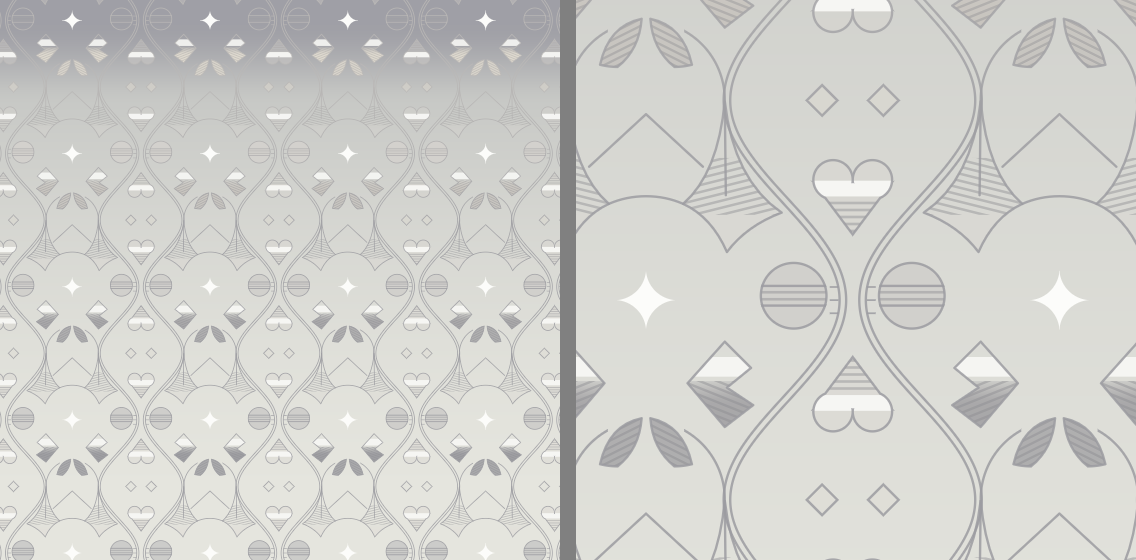
Left: the whole. Right: its middle third, enlarged.
This pattern is drawn by a WebGL 2 fragment shader. Its source:

```glsl
#version 300 es
precision highp float;
// Art-deco ogee wallpaper: fine double curves frame stars, discs, hearts and leaves.
// One mirrored cell is built from distance functions and repeated with mod;
// a vertical gradient darkens the ground and shifts the fills from cream to grey.

uniform vec2 u_resolution;
out vec4 fragColor;

// Lengths are in units of 1/SCALE of the canvas height, y measured downward.
const float SCALE = 768.0;
const vec2 CELL = vec2(189.0, 182.6);
const vec2 FIRST_STAR = vec2(99.0, 28.0);
const float LINE_HALF = 0.55;
const float LINE_ALPHA = 0.85;
const float HATCH_PERIOD = 3.2;
const float HATCH_ALPHA = 0.22;
const float NECK = 4.5;
const float BULGE = 53.0;
const float TAU = 6.2831853;
const int CURVE_STEPS = 8;

const vec3 GROUND_TOP = vec3(0.625, 0.625, 0.65);
const vec3 GROUND_MID = vec3(0.77, 0.775, 0.765);
const vec3 GROUND_LOW = vec3(0.90, 0.90, 0.872);
const vec3 LINE_TOP = vec3(0.74, 0.73, 0.72);
const vec3 LINE_LOW = vec3(0.61, 0.61, 0.63);
const vec3 CREAM = vec3(0.87, 0.85, 0.81);
const vec3 GREY = vec3(0.62, 0.62, 0.635);
const vec3 DISC_TOP = vec3(0.85, 0.835, 0.815);
const vec3 DISC_LOW = vec3(0.78, 0.78, 0.775);
const vec3 WHITE = vec3(0.97, 0.97, 0.96);

float pixel;     // one pixel in pattern units
vec3 lineColor;

float cover(float d) { return clamp(0.5 - d / pixel, 0.0, 1.0); }
void fill(inout vec3 col, float d, vec3 paint, float alpha) { col = mix(col, paint, cover(d) * alpha); }
void stroke(inout vec3 col, float d) { fill(col, abs(d) - LINE_HALF, lineColor, LINE_ALPHA); }

// Fine horizontal engraving clipped to a shape
void hatch(inout vec3 col, float d, float y) {
    float stripe = abs(mod(y, HATCH_PERIOD) - 0.5 * HATCH_PERIOD) - 0.6;
    fill(col, max(d, stripe), lineColor * 0.9, HATCH_ALPHA * 2.0);
}

// Outline pieces: shape.x is the distance, shape.y the inside sign
void edge(vec2 p, vec2 a, vec2 b, inout vec2 shape) {
    vec2 e = b - a, w = p - a;
    shape.x = min(shape.x, length(w - e * clamp(dot(w, e) / dot(e, e), 0.0, 1.0)));
    if ((a.y > p.y) != (b.y > p.y) && w.x < e.x * w.y / e.y) shape.y = -shape.y;
}

void curve(vec2 p, vec2 a, vec2 control, vec2 b, inout vec2 shape) {
    vec2 last = a;
    for (int i = 1; i <= CURVE_STEPS; i++) {
        float t = float(i) / float(CURVE_STEPS);
        vec2 next = mix(mix(a, control, t), mix(control, b, t), t);
        edge(p, last, next, shape);
        last = next;
    }
}

float heart(vec2 h) {
    float lobe = length(h - vec2(9.0, 25.0)) - 9.0;
    return min(lobe, max(dot(h, vec2(0.8, -0.6)), h.y - 24.0));
}

float star(vec2 p) {
    return max(14.55 - length(p - 14.5), (p.x + p.y - 13.3) * 0.7071);
}

void main() {
    vec2 pos = vec2(gl_FragCoord.x, u_resolution.y - gl_FragCoord.y) * SCALE / u_resolution.y;
    pixel = SCALE / u_resolution.y;
    float depth = pos.y / SCALE;

    // Ground and tones by height
    float low = 1.0 - clamp((depth - 0.14) / 0.86, 0.0, 1.0);
    vec3 ground = mix(GROUND_TOP, GROUND_MID, smoothstep(0.04, 0.19, depth));
    vec3 col = mix(ground, GROUND_LOW, 1.0 - low * low);
    lineColor = mix(LINE_TOP, LINE_LOW, smoothstep(0.05, 0.5, depth));
    vec3 shade = mix(CREAM, GREY, smoothstep(0.08, 0.75, depth));

    // Mirrored cell around a star; side is the distance to the heart column
    vec2 p = mod(pos - FIRST_STAR + 0.5 * CELL, CELL) - 0.5 * CELL;
    p.x = abs(p.x);
    float side = 0.5 * CELL.x - p.x;

    // Double ogee lines and ticks at the neck
    float phase = TAU * p.y / CELL.y;
    float slope = 0.5 * BULGE * TAU / CELL.y * sin(phase);
    float ogee = (side - NECK - BULGE * (0.5 - 0.5 * cos(phase))) / sqrt(1.0 + slope * slope);
    stroke(col, abs(ogee) - 1.5);
    float tick = max(abs(side - 8.5) - 2.0, abs(mod(p.y + 3.0, 6.0) - 3.0) - 0.4);
    fill(col, max(tick, abs(p.y) - 9.5), lineColor, LINE_ALPHA);

    // Curved kite, arch, spine, gable and shoulder arc
    vec2 kite = vec2(1e3, 1.0);
    curve(p, vec2(36, -91), vec2(40, -55), vec2(62, -40), kite);
    curve(p, vec2(62, -40), vec2(46, -34), vec2(37, -22), kite);
    curve(p, vec2(37, -22), vec2(30, -38), vec2(17, -44), kite);
    curve(p, vec2(17, -44), vec2(33, -58), vec2(36, -91), kite);
    float kiteDist = kite.x * kite.y;
    fill(col, kiteDist, DISC_TOP, 0.3 * smoothstep(-50.0, -32.0, p.y));
    hatch(col, max(kiteDist, abs(p.y + 52.0) - 13.0), p.y + 0.25 * p.x);
    stroke(col, kiteDist);
    vec2 lines = vec2(1e3, 1.0);
    curve(p, vec2(17, -44), vec2(9, -47.5), vec2(0, -47.5), lines);
    edge(p, vec2(36, -91), vec2(36.5, -48), lines);
    edge(p, vec2(0, -85), vec2(26, -61), lines);
    stroke(col, lines.x);
    float arc = abs(length(p - vec2(0, 91)) - 36.0);
    stroke(col, max(arc, 18.0 - p.x));

    // Notched folded shape: white upper face, shaded lower face
    const vec2 FOLD[6] = vec2[](vec2(36, 19), vec2(48, 31), vec2(37, 40),
                                vec2(49, 48), vec2(36, 58), vec2(19, 38));
    vec2 fold = vec2(1e3, 1.0);
    for (int i = 0; i < 6; i++) edge(p, FOLD[i], FOLD[(i + 1) % 6], fold);
    float foldDist = fold.x * fold.y;
    fill(col, max(foldDist, abs(p.y - 30.5) - 4.5), WHITE, 0.9);
    fill(col, max(foldDist, 37.0 - p.y), shade, smoothstep(30.0, 48.0, p.y));
    hatch(col, max(foldDist, 37.0 - p.y), p.y - 0.4 * p.x);
    stroke(col, foldDist);

    // Small leaf below the star
    vec2 leaf = vec2(1e3, 1.0);
    curve(p, vec2(2, 54), vec2(17, 57), vec2(21, 75), leaf);
    curve(p, vec2(21, 75), vec2(17, 76), vec2(13, 76), leaf);
    curve(p, vec2(13, 76), vec2(3, 68), vec2(2, 54), leaf);
    float leafDist = leaf.x * leaf.y;
    fill(col, leafDist, shade, 0.85);
    hatch(col, leafDist, p.y - 0.5 * p.x);
    stroke(col, leafDist);

    // Upright and inverted hearts, height measured from the tip
    float tip = p.y > 0.0 ? p.y - 26.0 : -30.0 - p.y;
    float heartDist = heart(vec2(side, tip));
    fill(col, heartDist, DISC_TOP, 0.35);
    hatch(col, max(heartDist, tip - 16.0), tip);
    fill(col, max(heartDist, abs(tip - 21.0) - 3.6), WHITE, 0.95);
    stroke(col, heartDist);

    // Paired diamonds
    float diamond = (abs(side - 14.0) + abs(abs(p.y) - 0.5 * CELL.y) - 7.0) * 0.7071;
    fill(col, diamond, CREAM, 0.5 * low);
    stroke(col, diamond);

    // Banded discs
    vec2 q = p - vec2(67.5, -2.0);
    float disc = length(q) - 15.0;
    fill(col, disc, mix(DISC_TOP, DISC_LOW, depth), 0.85 * smoothstep(0.03, 0.22, depth));
    hatch(col, max(disc, abs(q.y) - 4.0), q.y);
    stroke(col, max(disc, abs(abs(q.y) - 4.5)));
    stroke(col, disc);

    // Four-pointed star
    fill(col, star(abs(p)), WHITE + 0.02, 1.0);
    fragColor = vec4(col, 1.0);
}
```
